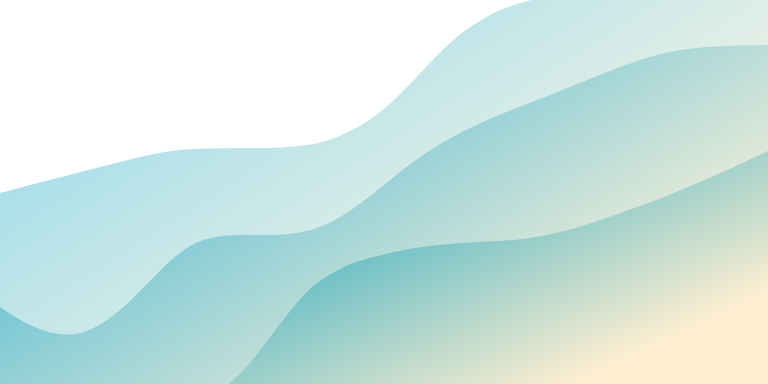
Reproduce this background procedurally as a WebGL 2 fragment shader.

```glsl
#version 300 es
precision highp float;

uniform vec2 u_resolution;
out vec4 fragColor;

#define DESIGN vec2(768.0, 384.0)
#define KNOTS 12
#define PAPER vec3(1.0)
#define MIST_START vec3(0.67, 0.875, 0.915)
#define MIST_END vec3(0.89, 0.937, 0.905)
#define LAGOON_START vec3(0.48, 0.785, 0.838)
#define LAGOON_END vec3(0.87, 0.91, 0.85)
#define TEAL vec3(0.45, 0.76, 0.78)
#define SAND vec3(1.0, 0.937, 0.82)

// Each knot holds x, height and slope in design units.
const vec3 MIST_EDGE[KNOTS] = vec3[KNOTS](
    vec3(0, 191, 0.265), vec3(130, 224.5, 0.25), vec3(165, 232, 0.16),
    vec3(200, 235.3, 0.03), vec3(265, 236, 0.01), vec3(310, 239.5, 0.14),
    vec3(356, 256, 0.52), vec3(410, 300, 1.04), vec3(450, 341, 0.9),
    vec3(490, 369, 0.55), vec3(535, 385, 0.27), vec3(768, 420, 0.05));

const vec3 LAGOON_EDGE[KNOTS] = vec3[KNOTS](
    vec3(0, 77, -0.7), vec3(68, 49.5, 0), vec3(145, 98, 1.05),
    vec3(195, 140.5, 0.48), vec3(240, 149, 0.03), vec3(280, 149.3, 0.05),
    vec3(322, 158, 0.4), vec3(400, 212, 0.8), vec3(470, 256, 0.48),
    vec3(560, 293, 0.4), vec3(650, 327, 0.3), vec3(768, 339, 0.02));

const vec3 SHORE_EDGE[KNOTS] = vec3[KNOTS](
    vec3(200, -16, 0.5), vec3(228, 0, 0.7), vec3(280, 60, 1.3),
    vec3(310, 95, 0.95), vec3(340, 115, 0.55), vec3(384, 129.5, 0.26),
    vec3(449, 140, 0.09), vec3(512, 144, 0.08), vec3(560, 152, 0.24),
    vec3(640, 178, 0.35), vec3(700, 202, 0.42), vec3(768, 233, 0.47));

// Cubic Hermite curve: returns height and slope at x.
vec2 curveAt(vec3 knots[KNOTS], float x) {
    int i = 0;
    while (i < KNOTS - 2 && x > knots[i + 1].x) i++;
    vec3 a = knots[i], b = knots[i + 1];
    float width = b.x - a.x;
    float t = clamp((x - a.x) / width, 0.0, 1.0);
    float rise = b.y - a.y;
    float c1 = a.z * width;
    float c2 = 3.0 * rise - (2.0 * a.z + b.z) * width;
    float c3 = (a.z + b.z) * width - 2.0 * rise;
    float height = a.y + t * (c1 + t * (c2 + t * c3));
    float slope = (c1 + t * (2.0 * c2 + 3.0 * t * c3)) / width;
    return vec2(height, slope);
}

// Antialiased coverage of the area below a curve.
float below(vec3 knots[KNOTS], vec2 p) {
    vec2 curve = curveAt(knots, p.x);
    float dist = (curve.x - p.y) * inversesqrt(1.0 + curve.y * curve.y);
    float pixel = DESIGN.y / u_resolution.y;
    return clamp(dist / pixel + 0.5, 0.0, 1.0);
}

// Linear gradient: plane holds the x rate, y rate and offset.
vec3 ramp(vec3 start, vec3 end, vec3 plane, vec2 uv) {
    return mix(start, end, clamp(dot(plane, vec3(uv, 1.0)), 0.0, 1.0));
}

void main() {
    vec2 uv = gl_FragCoord.xy / u_resolution;
    vec2 p = uv * DESIGN;

    vec3 mist = ramp(MIST_START, MIST_END, vec3(1.455, -1.136, 0.568), uv);
    vec3 lagoon = ramp(LAGOON_START, LAGOON_END, vec3(1.538, -1.282, 0.244), uv);
    vec3 shore = ramp(TEAL, SAND, vec3(1.59, -1.69, -0.203), uv);

    // Stack the waves from back to front.
    vec3 color = mix(PAPER, mist, below(MIST_EDGE, p));
    color = mix(color, lagoon, below(LAGOON_EDGE, p));
    color = mix(color, shore, below(SHORE_EDGE, p));
    fragColor = vec4(color, 1.0);
}
```
